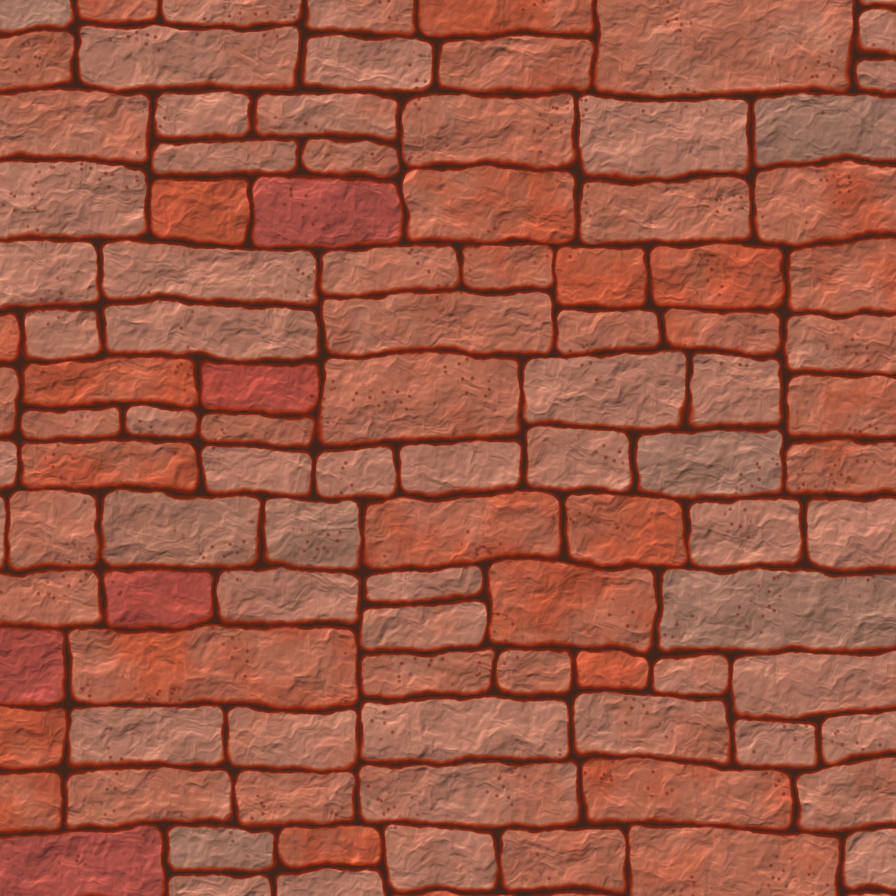
This texture is drawn by a WebGL 1 fragment shader. Its source:

```glsl
precision highp float;
// Dry-laid wall of rough red sandstone blocks with dark, narrow joints.
uniform vec2 u_resolution;

#define COURSE vec2(0.52, 0.27)   // size of a block group before splitting
#define JOINT 0.0024              // half width of a joint
#define CORNER 0.011              // corner rounding
#define ROUGHNESS 0.0026          // raggedness of the stone outlines
#define RELIEF 0.062              // strength of the surface shading
#define CLAY vec3(0.67, 0.395, 0.305)
#define PALE vec3(0.67, 0.445, 0.365)
#define ORANGE vec3(0.69, 0.32, 0.215)
#define RIM vec3(0.58, 0.18, 0.08)
#define SHADE vec3(0.41, 0.14, 0.09)
#define GAP vec3(0.25, 0.15, 0.10)

float hash(vec2 p) {
  vec3 q = fract(p.xyx * 0.1031);
  q += dot(q, q.yzx + 33.33);
  return fract((q.x + q.y) * q.z);
}

// Layered sines, roughly -1 to 1.
float waves(vec2 p) {
  float sum = 0.0, amp = 0.5;
  for (int i = 0; i < 4; i++) {
    p = mat2(0.8, 0.6, -0.6, 0.8) * p;
    sum += amp * sin(p.x + 1.7 * sin(p.y));
    p = p * 1.9 + 3.1;
    amp *= 0.58;
  }
  return sum;
}

// Cellular noise: distance to the nearest scattered point.
float cells(vec2 p) {
  vec2 base = floor(p);
  float nearest = 4.0;
  for (int y = -1; y <= 1; y++) {
    for (int x = -1; x <= 1; x++) {
      vec2 c = base + vec2(x, y);
      vec2 d = c + vec2(hash(c), hash(c + 57.3)) - p;
      nearest = min(nearest, dot(d, d));
    }
  }
  return sqrt(nearest);
}

// Chipped surface height, each octave equally steep.
float height(vec2 p) {
  p += 0.012 * vec2(waves(p * 45.0), waves(p * 45.0 + 7.0));
  float sum = 0.0, freq = 11.0;
  for (int i = 0; i < 4; i++) {
    sum += cells(p * vec2(0.8, 1.15) * freq + freq) / freq;
    freq *= 2.2;
  }
  return sum;
}

// Irregular intervals along a line.
float edge(float i, float salt) { return i + 0.5 * (hash(vec2(i + 20.0, salt)) - 0.5); }
float interval(float x, float salt) {
  float i = floor(x);
  return i - step(x, edge(i, salt)) + step(edge(i + 1.0, salt), x);
}

// Splits a block group again and again until one stone is left around p.
float findStone(vec2 p, out vec2 lo, out vec2 hi) {
  vec2 g = p / COURSE;
  float row = interval(g.y, 3.0), salt = row * 7.0 + 61.0;
  float col = interval(g.x, salt);
  lo = COURSE * vec2(edge(col, salt), edge(row, 3.0));
  hi = COURSE * vec2(edge(col + 1.0, salt), edge(row + 1.0, 3.0));
  float seed = hash(vec2(col + 13.0, salt));
  for (int i = 0; i < 6; i++) {
    vec2 size = hi - lo, key = vec2(seed * 437.0, float(i) * 5.0 + 1.0);
    float r = hash(key), side = 0.0;
    vec2 cut = mix(lo, hi, mix(0.37, 0.63, hash(key + 19.0)));
    bool wide = size.x > size.y * mix(3.2, 5.2, r) || size.x > 0.36;
    bool tall = size.y > mix(0.088, 0.16, r * r);
    if (wide && size.y < 0.17) {
      side = step(cut.x, p.x);
      if (side > 0.5) lo.x = cut.x; else hi.x = cut.x;
    } else if (tall) {
      side = step(cut.y, p.y);
      if (side > 0.5) lo.y = cut.y; else hi.y = cut.y;
    }
    seed = hash(key + vec2(31.0, 77.0 * side));
  }
  return seed;
}

void main() {
  vec2 p = gl_FragCoord.xy / u_resolution.y;
  float pixel = 1.0 / u_resolution.y;

  // Stone outline: a bent, ragged, rounded box.
  vec2 bent = p + vec2(0.006, 0.009) * vec2(waves(p * 14.0), waves(p * 10.0 + 9.0)) + 0.13;
  vec2 lo, hi;
  float seed = findStone(bent, lo, hi);
  vec2 q = bent - 0.5 * (lo + hi);
  vec2 d = abs(q) - 0.5 * (hi - lo) + JOINT + CORNER;
  float dist = length(max(d, 0.0)) + min(max(d.x, d.y), 0.0) - CORNER;
  dist += ROUGHNESS * waves(p * 65.0 + seed * 40.0);

  // Stone colour: one tone per stone, mottled, with a few grey or crimson ones.
  float mottle = waves(p * 22.0 + seed * 30.0);
  float tone = hash(vec2(seed * 311.0, 4.0)) + 0.2 * mottle;
  vec3 color = mix(ORANGE, CLAY, smoothstep(0.02, 0.36, tone));
  color = mix(color, PALE, smoothstep(0.42, 0.72, tone));
  float rare = hash(vec2(seed * 173.0, 8.0));
  color = mix(color, vec3(0.59, 0.43, 0.36), 0.8 * step(0.94, rare));
  color = mix(color, vec3(0.62, 0.26, 0.23), 0.8 * step(rare, 0.05));

  // Relief lit from the upper left, plus sparse pits.
  vec2 toLight = 0.0022 * vec2(-0.5, 0.87);
  float slope = (height(p) - height(p + toLight)) / 0.0022;
  color *= 1.0 + RELIEF * slope + 0.025 * waves(p * 190.0);
  float pit = smoothstep(0.22, 0.08, cells(p * 75.0)) * smoothstep(0.35, 0.7, waves(p * 30.0 + 5.0));
  color = mix(color, SHADE, 0.55 * pit);

  // Red rim, heavier on the underside, then the shadowed joint.
  float under = smoothstep(0.2, -0.9, q.y / (0.5 * (hi.y - lo.y)));
  color = mix(color, RIM, smoothstep(-0.0028 - 0.003 * under, -0.0004, dist));
  color = mix(color, SHADE, smoothstep(-pixel, pixel, dist + 0.0006));
  color = mix(color, GAP, smoothstep(0.0, 0.0016 + pixel, dist - 0.0004));
  gl_FragColor = vec4(color, 1.0);
}
```
